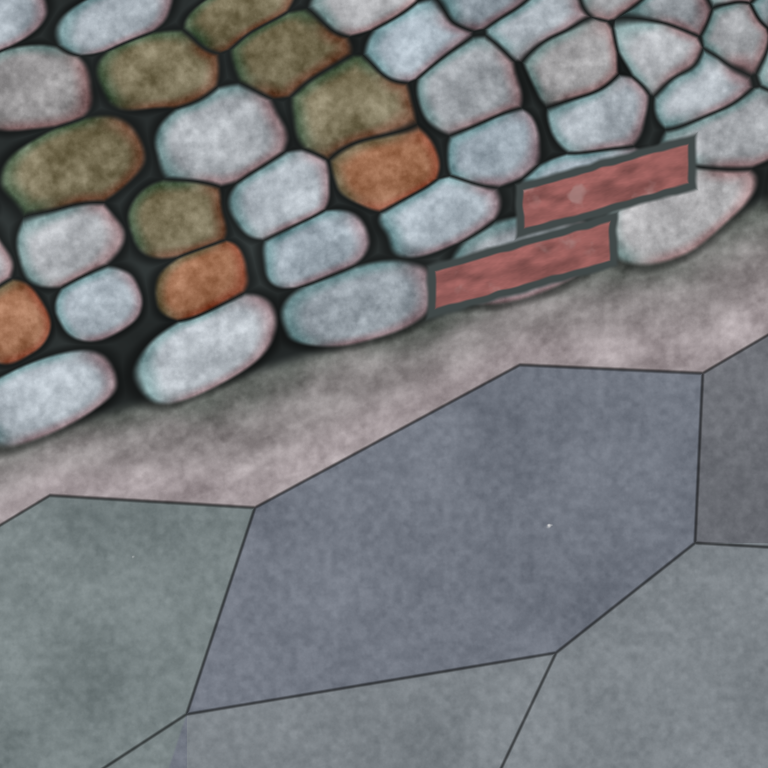
Write a three.js fragment shader that draws this texture.

```glsl
// Cobble wall with two bricks above a sloping stone ledge and polygonal paving.
#define MORTAR vec3(0.17, 0.19, 0.19)
#define PALE_STONE vec3(0.60, 0.62, 0.64)
#define OCHRE_STONE vec3(0.57, 0.40, 0.30)
#define OLIVE_STONE vec3(0.43, 0.40, 0.31)
#define BRICK vec3(0.58, 0.36, 0.35)
#define LEDGE vec3(0.55, 0.53, 0.53)
#define SLAB vec3(0.435, 0.457, 0.50)
#define JOINT_WIDTH 0.0022
#define SOFT 0.002
#define GRAIN 0.12

varying vec2 vUv;

// Nearest stone found so far
float nearest = 9.0;
float second = 9.0;
vec2 stoneLocal = vec2(0.0);
vec3 stoneTint = PALE_STONE;

float hash(vec2 p) {
  vec3 q = fract(vec3(p.xyx) * 0.1031);
  q += dot(q, q.yzx + 33.33);
  return fract((q.x + q.y) * q.z);
}

float noise(vec2 p) {
  vec2 i = floor(p), f = fract(p);
  f = f * f * (3.0 - 2.0 * f);
  return mix(mix(hash(i), hash(i + vec2(1, 0)), f.x),
             mix(hash(i + vec2(0, 1)), hash(i + 1.0), f.x), f.y);
}

float fbm(vec2 p) {
  float sum = 0.0, amp = 0.5;
  for (int i = 0; i < 4; i++) {
    sum += amp * noise(p);
    p = mat2(1.6, 1.2, -1.2, 1.6) * p + 7.3;
    amp *= 0.5;
  }
  return sum;
}

mat2 turn(float a) { return mat2(cos(a), -sin(a), sin(a), cos(a)); }

float segment(vec2 p, vec2 a, vec2 b) {
  vec2 ab = b - a;
  return length(p - a - ab * clamp(dot(p - a, ab) / dot(ab, ab), 0.0, 1.0));
}

float side(vec2 p, vec2 a, vec2 b) {
  vec2 d = normalize(b - a);
  return smoothstep(-SOFT, SOFT, d.x * (p.y - a.y) - d.y * (p.x - a.x));
}

float leg(float x, float from, float to) { return clamp((x - from) / (to - from), 0.0, 1.0); }

// Zigzag border between paving and ledge
float pavingTop(float x) {
  return 0.316 + 0.039 * leg(x, 0.0, 0.065) - 0.016 * leg(x, 0.065, 0.332)
    + 0.186 * leg(x, 0.332, 0.677) - 0.011 * leg(x, 0.677, 0.915) + 0.05 * leg(x, 0.915, 1.0);
}

// run: start, step, step change; line: height, slope, radius; marks: two ochre, two olive
void stoneRow(vec2 p, vec3 run, vec3 line, vec4 marks) {
  for (int i = -1; i < 8; i++) {
    float n = float(i), x = run.x + n * (run.y + run.z * n);
    float id = hash(vec2(n + 3.0, line.x * 97.0));
    float lean = hash(vec2(line.x * 61.0, n + 9.0));
    vec2 center = vec2(x, line.x + line.y * x + (id - 0.5) * 0.014);
    vec2 radius = vec2(0.49 * (run.y + 2.0 * run.z * n), line.z * (0.92 + 0.2 * id));
    vec2 q = turn(0.12 + 0.38 * lean) * (p - center) / radius;
    vec2 s = pow(abs(q), vec2(2.5));
    float d = pow(s.x + s.y, 0.4) + 0.22 * (noise(q * 1.3 + id * 40.0) - 0.5);
    if (d < nearest) {
      second = nearest;
      nearest = d;
      stoneLocal = q;
      vec4 hit = step(abs(marks - n), vec4(0.1));
      stoneTint = PALE_STONE * (0.84 + 0.24 * lean) + 0.05 * (id - 0.5) * vec3(1.0, 0.0, -0.6);
      stoneTint = mix(stoneTint, OCHRE_STONE, max(hit.x, hit.y));
      stoneTint = mix(stoneTint, OLIVE_STONE, max(hit.z, hit.w));
    } else second = min(second, d);
  }
}

// Sheared brick with a mortar surround
vec3 layBrick(vec3 color, vec2 p, vec2 center, vec2 size) {
  vec2 q = p - center;
  q.y -= 0.28 * q.x;
  vec2 e = abs(q) - size;
  float d = max(e.x, e.y) + 0.003 * noise(p * 60.0);
  color = mix(MORTAR * 1.5, color, smoothstep(0.007, 0.014, d));
  vec3 face = BRICK * (0.72 + 0.55 * fbm(q * vec2(35.0, 75.0)));
  face = mix(face, vec3(0.67, 0.55, 0.54), 0.6 * smoothstep(0.57, 0.75, fbm(p * 32.0)));
  return mix(face, color, smoothstep(-SOFT, SOFT, d));
}

void main() {
  vec2 p = vUv;
  float grain = fbm(p * 110.0) - 0.47, cloud = fbm(p * 9.0) - 0.47;

  // Paving slabs and joints
  vec2 tip = vec2(0.332, 0.339), low = vec2(0.243, 0.07), fork = vec2(0.724, 0.15);
  vec2 bend = vec2(0.905, 0.293), peak = vec2(0.915, 0.514);
  float lower = max(1.0 - side(p, low, fork), 1.0 - side(p, fork, bend));
  vec3 color = mix(SLAB, vec3(0.46, 0.50, 0.505), side(p, low, tip));
  color = mix(color, vec3(0.48, 0.505, 0.525), lower * step(low.x, p.x));
  color = mix(color, vec3(0.42, 0.43, 0.455), (1.0 - side(p, bend, peak)) * step(bend.y, p.y));
  color += 0.13 * cloud + GRAIN * grain;
  float joint = min(segment(p, low, tip), segment(p, low, fork));
  joint = min(joint, min(segment(p, fork, bend), segment(p, bend, peak)));
  joint = min(joint, min(segment(p, bend, vec2(1.01, 0.287)), segment(p, fork, vec2(0.648, -0.01))));
  joint = min(joint, segment(p, low, vec2(0.12, -0.01)));

  // Weathered ledge
  float top = pavingTop(p.x), wallBase = 0.425 + p.x * (0.25 + 0.065 * p.x);
  float across = (p.y - top) / (wallBase - top);
  vec3 ledge = LEDGE + vec3(0.09, 0.07, 0.08) * (1.0 - smoothstep(0.1, 0.7, across));
  ledge = mix(ledge, vec3(0.38, 0.40, 0.38), smoothstep(0.62, 1.0, across + cloud * 0.4));
  ledge += 0.3 * (fbm(turn(0.45) * p * vec2(18.0, 38.0)) - 0.47) + 0.16 * grain;
  color = mix(color, ledge, smoothstep(-SOFT, SOFT, p.y - top));
  joint = min(joint, abs(p.y - top) * 0.9);
  color = mix(color * 0.48, color, smoothstep(0.0, JOINT_WIDTH * 1.6, joint));
  color = mix(color, MORTAR * (1.0 + cloud), smoothstep(-0.012, 0.012, p.y - wallBase));

  // Rounded wall stones
  stoneRow(p, vec3(0.06, 0.206, 0.0), vec3(0.470, 0.29, 0.052), vec4(-9.0));
  stoneRow(p, vec3(0.013, 0.107, 0.0085), vec3(0.575, 0.26, 0.047), vec4(0, 2, -9, -9));
  stoneRow(p, vec3(0.09, 0.138, 0.0), vec3(0.662, 0.24, 0.053), vec4(3, -9, 1, -9));
  stoneRow(p, vec3(0.098, 0.2, -0.0095), vec3(0.765, 0.2, 0.062), vec4(-9, -9, 0, 2));
  stoneRow(p, vec3(0.045, 0.166, 0.0), vec3(0.875, 0.14, 0.049), vec4(-9, -9, 1, 2));
  stoneRow(p, vec3(-0.01, 0.162, 0.0), vec3(0.972, 0.05, 0.038), vec4(-9, -9, 2, -9));
  float inset = min(1.0 - nearest, 0.6 * (second - nearest));
  vec3 stone = stoneTint * (0.82 + 0.28 * smoothstep(0.0, 0.4, inset) + 0.06 * stoneLocal.y);
  stone += 0.32 * (fbm(p * 30.0) - 0.47) + 0.2 * grain;
  vec3 fringe = mix(vec3(0.08, -0.03, -0.03), vec3(-0.07, 0.03, 0.02), smoothstep(-0.6, 0.6, stoneLocal.y - stoneLocal.x));
  stone += fringe * (1.0 - smoothstep(0.05, 0.35, inset));
  color *= mix(0.6, 1.0, smoothstep(0.0, 0.22, nearest - 1.0));
  color = mix(color, stone, smoothstep(-0.02, 0.11, inset));

  // Bricks and pale chips
  color = layBrick(color, p, vec2(0.789, 0.757), vec2(0.109, 0.027));
  color = layBrick(color, p, vec2(0.680, 0.654), vec2(0.115, 0.026));
  float chip = min(length(p - vec2(0.714, 0.316)), length(p - vec2(0.173, 0.275)) + 0.002);
  color = mix(vec3(0.82), color, smoothstep(0.002, 0.007, chip + 0.006 * noise(p * 250.0)));
  gl_FragColor = vec4(color, 1.0);
}
```
